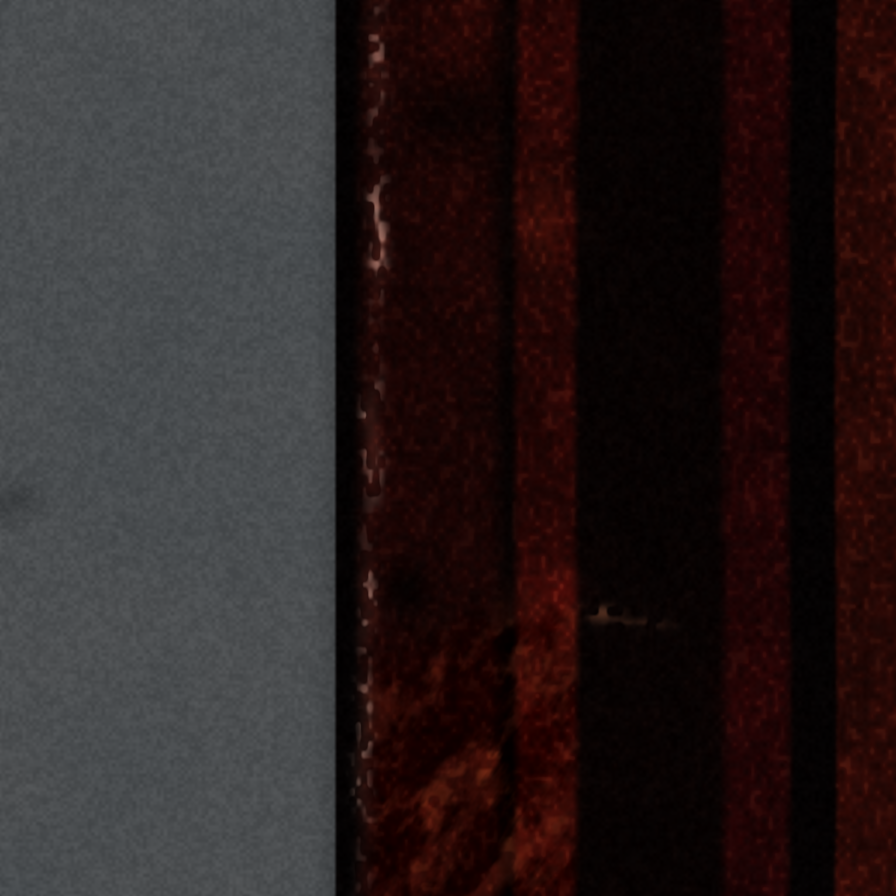
Write a Shadertoy shader that draws this texture.

```glsl
float hash(vec2 p) {
    vec3 q = fract(vec3(p.xyx) * 0.1031);
    q += dot(q, q.yzx + 33.33);
    return fract((q.x + q.y) * q.z);
}

float noise(vec2 p) {
    vec2 i = floor(p), f = fract(p);
    f = f * f * (3.0 - 2.0 * f);
    return mix(mix(hash(i), hash(i + vec2(1, 0)), f.x),
               mix(hash(i + vec2(0, 1)), hash(i + vec2(1, 1)), f.x), f.y);
}

float fbm(vec2 p) {
    float sum = 0.0, amp = 0.5;
    for (int i = 0; i < 4; i++) {
        sum += amp * noise(p);
        p = p * 2.03 + 17.3;
        amp *= 0.5;
    }
    return sum / 0.9375;
}

// Soft-edged vertical strip between two x positions.
float strip(float x, float left, float right, float soft) {
    return smoothstep(left - soft, left + soft, x)
         * (1.0 - smoothstep(right - soft, right + soft, x));
}

float blob(vec2 p, vec2 center, vec2 radius) {
    vec2 d = (p - center) / radius;
    return exp(-dot(d, d));
}

vec3 wallColor(vec2 uv, float grain) {
    vec3 wall = mix(vec3(0.272, 0.290, 0.302), vec3(0.305, 0.312, 0.318), fbm(uv * 7.0));
    wall += 0.075 * (grain - 0.5);
    wall -= 0.06 * blob(uv, vec2(0.015, 0.44), vec2(0.03, 0.022));
    return wall * (1.0 - 0.12 * smoothstep(0.345, 0.375, uv.x));
}

vec3 foldColor(vec2 uv, float grain) {
    float x = uv.x + 0.004 * (noise(vec2(uv.y * 9.0, 3.0)) - 0.5);
    float mottle = fbm(uv * vec2(22.0, 16.0));

    // Red strips over the dark cloth
    vec3 col = vec3(0.028, 0.008, 0.007);
    col += vec3(0.072, 0.008, 0.006) * strip(x, 0.405, 0.555, 0.015);
    col += vec3(0.125, 0.014, 0.010) * strip(x, 0.576, 0.643, 0.007);
    col += vec3(0.095, 0.006, 0.010) * strip(x, 0.808, 0.880, 0.009);
    col += vec3(0.130, 0.024, 0.013) * strip(x, 0.933, 1.1, 0.004);
    col *= 0.65 + 0.7 * mottle;

    // Narrow black gaps
    col = mix(col, vec3(0.014, 0.006, 0.007), strip(x, 0.372, 0.396, 0.006));
    col = mix(col, vec3(0.016, 0.007, 0.008), strip(x, 0.884, 0.929, 0.004));

    // Warm and dark patches
    col += vec3(0.06, 0.01, 0.005) * blob(uv, vec2(0.52, 0.97), vec2(0.04, 0.06));
    col += vec3(0.06, 0.025, 0.01) * blob(uv, vec2(0.605, 0.75), vec2(0.025, 0.06));
    col += vec3(0.05, 0.005, 0.005) * blob(uv, vec2(0.835, 0.22), vec2(0.035, 0.05));
    col += vec3(0.07, 0.01, 0.01) * blob(uv, vec2(0.63, 0.345), vec2(0.022, 0.02));
    col *= 1.0 - 0.75 * blob(uv, vec2(0.455, 0.345), vec2(0.032, 0.035));
    col *= 1.0 - 0.55 * blob(uv, vec2(0.50, 0.87), vec2(0.05, 0.04));

    // Fine woven speckle, tinted toward orange
    float weave = noise(uv * vec2(150.0, 130.0));
    col *= 0.68 + 0.64 * weave;
    col += col.r * vec3(0.20, 0.14, 0.08) * smoothstep(0.65, 0.95, weave);
    return col + 0.022 * (grain - 0.5);
}

// Slanted crumpled folds in the lower part.
vec3 crumple(vec2 uv) {
    float top = 0.30 + 0.45 * (uv.x - 0.50);
    float area = strip(uv.x, 0.415, 0.642, 0.012)
               * (1.0 - smoothstep(top - 0.06, top + 0.04, uv.y));
    vec2 along = vec2(dot(uv, vec2(0.83, -0.55)), dot(uv, vec2(0.55, 0.83)));
    float folds = fbm(along * vec2(38.0, 17.0) + 5.0);
    float flecks = smoothstep(0.45, 0.9, noise(uv * 95.0));
    float lit = smoothstep(0.38, 0.72, folds);
    vec3 glow = vec3(0.17, 0.045, 0.018) * lit + vec3(0.14, 0.075, 0.035) * lit * flecks;
    float ridge = blob(uv, vec2(0.555, 0.14), vec2(0.025, 0.09))
                + blob(uv, vec2(0.455, 0.09), vec2(0.03, 0.03))
                + blob(uv, vec2(0.52, 0.225), vec2(0.03, 0.035));
    return area * (glow * (0.6 + 0.6 * ridge) - 0.018 * (1.0 - lit));
}

// Broken pale sparkle running down the edge.
vec3 edgeSparkle(vec2 uv) {
    float center = mix(0.404, 0.421, smoothstep(0.0, 0.75, uv.y));
    center += 0.009 * (noise(vec2(uv.y * 45.0, 8.0)) - 0.5);
    float line = exp(-pow((uv.x - center) / 0.010, 2.0));
    float runs = 0.22 + 0.55 * strip(uv.y, 0.88, 0.98, 0.03)
               + 0.75 * strip(uv.y, 0.68, 0.79, 0.03)
               + 1.00 * strip(uv.y, 0.46, 0.56, 0.03)
               + 0.65 * strip(uv.y, 0.28, 0.37, 0.02)
               + 0.55 * strip(uv.y, 0.09, 0.24, 0.03);
    float flecks = smoothstep(0.48, 0.88, noise(uv * vec2(150.0, 95.0) + 31.0));
    return line * runs * (vec3(0.09, 0.055, 0.045) + vec3(0.40, 0.34, 0.31) * flecks);
}

void mainImage(out vec4 fragColor, in vec2 fragCoord) {
    vec2 uv = fragCoord / iResolution.xy;
    float grain = 0.6 * noise(uv * 260.0) + 0.4 * noise(uv * 140.0 + 9.0);

    vec3 cloth = foldColor(uv, grain) + crumple(uv) + edgeSparkle(uv);

    // Small glint where the folds meet the dark strip
    float glint = blob(uv, vec2(0.672, 0.316), vec2(0.020, 0.009))
                + 0.5 * blob(uv, vec2(0.71, 0.304), vec2(0.035, 0.006));
    cloth += glint * vec3(0.26, 0.16, 0.11) * smoothstep(0.25, 0.8, noise(uv * 110.0));

    float edge = smoothstep(0.372, 0.377, uv.x);
    vec3 col = mix(wallColor(uv, grain), cloth, edge);
    fragColor = vec4(clamp(col, 0.0, 1.0), 1.0);
}
```
